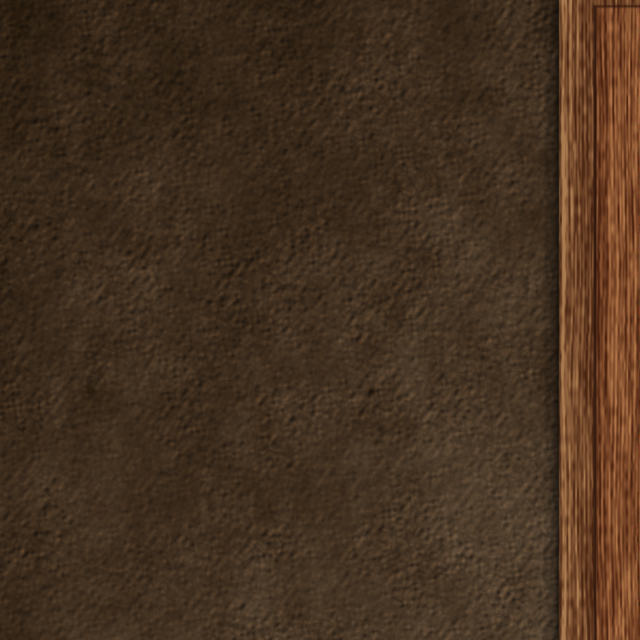
A WebGL 2 fragment shader for this texture:

```glsl
#version 300 es
precision highp float;
// Dark mottled plaster wall beside a grained wooden door frame.

uniform vec2 u_resolution;
out vec4 outColor;

// Layout, in canvas widths and heights
const float FRAME_X = 0.873;
const float GROOVE_X = 0.930;
const float PANEL_TOP = 0.990;
const float SHADOW_WIDTH = 0.008;

// Plaster
const vec3 WALL_DARK = vec3(0.155, 0.106, 0.055);
const vec3 WALL_MID = vec3(0.240, 0.175, 0.115);
const vec3 WALL_LIGHT = vec3(0.355, 0.285, 0.212);
const float MOTTLE = 0.40;
const float BLOTCH = 0.42;
const float RELIEF = 0.46;
const float CREVICE = 0.26;
const float GRAIN_SCALE = 150.0;
const float LUMP_SCALE = 105.0;
const float MARK_SPACING = 0.44;

// Wood
const vec3 WOOD_DARK = vec3(0.29, 0.15, 0.075);
const vec3 WOOD_MID = vec3(0.47, 0.30, 0.18);
const vec3 WOOD_LIGHT = vec3(0.66, 0.48, 0.31);
const vec3 PANEL_TINT = vec3(1.02, 0.93, 0.88);
const vec3 GROOVE_COLOR = vec3(0.17, 0.08, 0.045);

vec2 hash2(vec2 p) {
  vec3 q = fract(p.xyx * vec3(0.1031, 0.1030, 0.0973));
  q += dot(q, q.yzx + 33.33);
  return fract((q.xx + q.yz) * q.zy);
}

float valueNoise(vec2 p) {
  vec2 cell = floor(p), f = fract(p);
  f = f * f * (3.0 - 2.0 * f);
  float low = mix(hash2(cell).x, hash2(cell + vec2(1, 0)).x, f.x);
  float high = mix(hash2(cell + vec2(0, 1)).x, hash2(cell + vec2(1, 1)).x, f.x);
  return mix(low, high, f.y);
}

float fbm(vec2 p) {
  float sum = 0.0, weight = 0.5;
  for (int i = 0; i < 5; i++) {
    sum += weight * valueNoise(p);
    p = mat2(1.6, 1.2, -1.2, 1.6) * p + 7.3;
    weight *= 0.58;
  }
  return sum / 1.112;
}

// Distance to the nearest scattered cell point
float cellular(vec2 p) {
  vec2 cell = floor(p), f = fract(p);
  float nearest = 2.0;
  for (int y = -1; y <= 1; y++)
    for (int x = -1; x <= 1; x++) {
      vec2 offset = vec2(x, y);
      nearest = min(nearest, length(offset + hash2(cell + offset) - f));
    }
  return nearest;
}

float plasterHeight(vec2 p) {
  p = mat2(0.8, 0.6, -0.6, 0.8) * p;
  return valueNoise(p * GRAIN_SCALE) + 0.7 * valueNoise(p * GRAIN_SCALE * 0.53 + 19.0);
}

float spot(vec2 p, vec2 center, vec2 radius) {
  vec2 d = (p - center) / radius;
  return exp(-dot(d, d));
}

vec3 plaster(vec2 p) {
  // Broad light: dim upper left, brighter lower right
  float tone = 0.49 + 0.28 * (p.x - 0.43) + 0.26 * (0.5 - p.y);
  tone -= 0.10 * (1.0 - smoothstep(0.0, 0.12, p.x));
  tone -= 0.06 * smoothstep(0.88, 1.0, p.y);
  tone += 0.12 * spot(p, vec2(0.82, 0.06), vec2(0.18, 0.22));

  // Cloudy stains, drawn out a little vertically
  tone += MOTTLE * (fbm(p * vec2(9.0, 6.0) + 3.7) - 0.5);
  tone += BLOTCH * (fbm(p * vec2(34.0, 24.0) + 11.0) - 0.5);

  // Paired pits and pale scuffs
  float ragged = fbm(p * 65.0);
  for (int i = 0; i < 2; i++) {
    vec2 q = p - vec2(MARK_SPACING * float(i), 0.0);
    tone -= 0.50 * spot(q, vec2(0.141, 0.390), vec2(0.006));
    tone -= 0.30 * spot(q, vec2(0.228, 0.602), vec2(0.026, 0.022)) * ragged;
    tone += 0.55 * spot(q, vec2(0.210, 0.410), vec2(0.032, 0.042)) * ragged * ragged;
  }
  tone -= 0.40 * spot(p, vec2(0.753, 0.850), vec2(0.028, 0.022)) * ragged;
  tone -= 0.12 * spot(p, vec2(0.430, 0.620), vec2(0.060, 0.045));

  vec3 color = mix(WALL_DARK, WALL_MID, clamp(tone * 2.2, 0.0, 1.0));
  color = mix(color, WALL_LIGHT, clamp(tone * 1.7 - 0.75, 0.0, 1.0));

  // Raised grain lit from the upper left, with crevices between warped lumps
  vec2 toLight = vec2(-0.0022, 0.0026);
  float relief = plasterHeight(p) - plasterHeight(p + toLight);
  vec2 warp = vec2(valueNoise(p * 90.0), valueNoise(p * 90.0 + 37.0));
  float lump = cellular(p * LUMP_SCALE + 1.3 * warp);
  float roughness = 0.65 + 0.7 * valueNoise(p * 14.0 + 5.0);
  color *= 1.0 + roughness * (RELIEF * relief - CREVICE * (lump - 0.45));

  color *= 1.0 - 0.12 * smoothstep(0.846, 0.856, p.x);
  return color * (1.0 - 0.60 * exp((p.x - FRAME_X) / SHADOW_WIDTH));
}

vec3 wood(vec2 p, float edge) {
  // Layered sines bent by slow noise, plus long thin fibres
  float x = p.x + 0.005 * valueNoise(vec2(p.x * 30.0, p.y * 5.0));
  float grain = 0.55 + 0.13 * sin(x * 620.0) + 0.12 * sin(x * 1070.0 + 2.0 * sin(p.y * 9.0));
  grain += 0.70 * (valueNoise(vec2(x * 340.0, p.y * 12.0)) - 0.5);
  grain += 0.48 * (valueNoise(vec2(p.x * 300.0, p.y * 70.0)) - 0.5);

  // Moulding: bright outer lip, dim inner slope, then a flat panel
  float panel = smoothstep(GROOVE_X - edge, GROOVE_X + edge, p.x)
              * (1.0 - smoothstep(PANEL_TOP - edge, PANEL_TOP + edge, p.y));
  float lip = exp(-pow((p.x - 0.880) / 0.005, 2.0));
  float slope = smoothstep(0.888, 0.922, p.x);
  float trimTone = grain - 0.03 + 0.25 * lip - 0.18 * slope;
  float panelTone = grain - 0.24 + 0.24 * smoothstep(0.932, 0.962, p.x);
  float tone = mix(trimTone, panelTone, panel);
  vec3 color = mix(WOOD_DARK, WOOD_MID, clamp(tone * 2.0, 0.0, 1.0));
  color = mix(color, WOOD_LIGHT, clamp(tone * 2.0 - 1.0, 0.0, 1.0));
  color *= mix(vec3(1), PANEL_TINT, panel);

  // Joint lines and outer edge
  float below = 1.0 - smoothstep(PANEL_TOP, PANEL_TOP + 0.004, p.y);
  float joint = below * exp(-pow((p.x - GROOVE_X) / 0.0024, 2.0));
  float topJoint = smoothstep(GROOVE_X - 0.004, GROOVE_X, p.x)
                 * exp(-pow((p.y - PANEL_TOP) / 0.0024, 2.0));
  color = mix(color, GROOVE_COLOR, max(0.90 * joint, 0.65 * topJoint));
  return color * mix(0.55, 1.0, smoothstep(FRAME_X, FRAME_X + 0.004, p.x));
}

void main() {
  vec2 p = gl_FragCoord.xy / u_resolution;
  float edge = 0.75 / u_resolution.x;
  float frame = smoothstep(FRAME_X - edge, FRAME_X + edge, p.x);
  outColor = vec4(mix(plaster(p), wood(p, edge), frame), 1.0);
}
```
